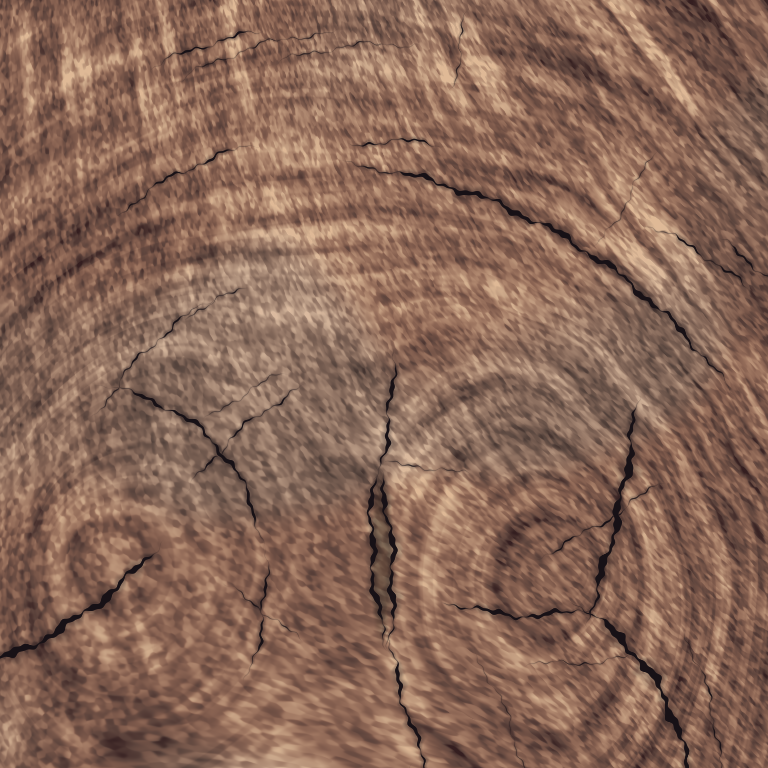
A WebGL 2 fragment shader for this texture:

```glsl
#version 300 es
precision highp float;

uniform vec2 u_resolution;
out vec4 fragColor;

vec2 hash2(vec2 p) {
  vec3 q = fract(p.xyx * vec3(0.1031, 0.1030, 0.0973));
  q += dot(q, q.yzx + 33.33);
  return fract((q.xx + q.yz) * q.zy);
}

// Cellular noise: random cell values blended by distance, 0 to 1
float cells(vec2 p) {
  vec2 base = floor(p), f = p - base;
  float sum = 0.0, total = 0.0001;
  for (int y = -1; y <= 1; y++) {
    for (int x = -1; x <= 1; x++) {
      vec2 offset = vec2(x, y);
      vec2 h = hash2(base + offset + 200.0);
      vec2 d = offset + h - f;
      float weight = exp(-5.0 * dot(d, d));
      sum += weight * fract((h.x + h.y) * 17.0);
      total += weight;
    }
  }
  return sum / total;
}

// Same noise, centred on zero
float grain(vec2 p) {
  return cells(p) - 0.5;
}

float waves(vec2 p) {
  return sin(p.x * 7.0 + 1.3 * sin(p.y * 5.0))
       + 0.5 * sin(p.y * 13.0 + 2.0 * sin(p.x * 9.0))
       + 0.25 * sin(p.x * 31.0 - p.y * 23.0);
}

float smoothMin(float a, float b, float k) {
  float h = max(k - abs(a - b), 0.0) / k;
  return min(a, b) - 0.25 * h * h * k;
}

// Two hearts, enclosed by wide common arches
float ringField(vec2 p) {
  float hearts = smoothMin(length(p - vec2(0.12, 0.27)), length(p - vec2(0.75, 0.25)), 0.15);
  float arch = length(p - vec2(0.44, 0.18));
  return mix(hearts, arch, smoothstep(0.2, 0.7, arch));
}

// Jagged bent split from a to b, tapered at both ends
float crack(vec2 p, vec2 a, vec2 b, float bend, float width, float soft) {
  float len = length(b - a);
  vec2 dir = (b - a) / len, d = p - a;
  float along = dot(d, dir), s = along / len;
  float seed = a.x * 40.0 + a.y * 70.0;
  float jag = 0.003 * sin(along * 67.0 + seed) + 0.0016 * sin(along * 190.0 + seed * 2.0)
            + 0.0009 * sin(along * 430.0 + seed * 3.0);
  float side = abs(dot(d, vec2(-dir.y, dir.x)) - 4.0 * bend * s * (1.0 - s) + jag);
  float taper = smoothstep(0.0, 0.25, s) * (1.0 - smoothstep(0.75, 1.0, s));
  float w = width * taper * (0.75 + 0.35 * sin(along * 95.0 + seed) + 0.2 * sin(along * 260.0));
  float core = 1.0 - smoothstep(max(w - soft, 0.0), w + soft, side);
  float shade = 0.3 * (1.0 - smoothstep(w, w * 4.0 + soft, side));
  return max(core, shade) * clamp(w / soft, 0.0, 1.0);
}

// Thin checks that follow the arches
float hairlines(vec2 p, float soft) {
  float ink = 0.0;
  for (int i = 0; i < 20; i++) {
    vec2 start = hash2(vec2(float(i) * 3.0 + 5.0, 11.0));
    vec2 h = hash2(vec2(float(i) + 40.0, 7.0));
    vec2 radial = normalize(start - vec2(0.45, 0.12));
    vec2 dir = i % 4 == 0 ? -radial : vec2(radial.y, -radial.x);
    float len = mix(0.09, 0.3, h.x);
    float ratio = i % 4 == 0 ? 0.03 : 0.3 * len;
    ink = max(ink, crack(p, start, start + dir * len, ratio * len, mix(0.0006, 0.0016, h.y), soft));
  }
  return ink;
}

// Open splits around the hearts and along the seam
float splits(vec2 p, float soft) {
  vec2 leftFork = vec2(0.345, 0.27), rightFork = vec2(0.76, 0.20);
  vec2 seamTop = vec2(0.49, 0.40), seamFoot = vec2(0.505, 0.15);
  float ink = crack(p, vec2(0.42, 0.79), vec2(0.97, 0.465), 0.075, 0.0034, soft);
  ink = max(ink, crack(p, vec2(0.12, 0.50), leftFork, 0.06, 0.0027, soft));
  ink = max(ink, crack(p, leftFork + vec2(0.0, 0.02), vec2(0.32, 0.11), 0.01, 0.0017, soft));
  ink = max(ink, crack(p, vec2(-0.06, 0.12), vec2(0.215, 0.30), -0.025, 0.0048, soft));
  ink = max(ink, crack(p, vec2(0.83, 0.49), rightFork - vec2(0.0, 0.02), 0.01, 0.0048, soft));
  ink = max(ink, crack(p, vec2(0.57, 0.22), rightFork + vec2(0.02, 0.01), -0.016, 0.0028, soft));
  ink = max(ink, crack(p, rightFork - vec2(0.02, -0.02), vec2(0.90, -0.04), 0.04, 0.0052, soft));
  ink = max(ink, crack(p, vec2(0.512, 0.55), seamTop - vec2(0.0, 0.03), 0.006, 0.0026, soft));
  ink = max(ink, crack(p, seamFoot + vec2(0.0, 0.03), vec2(0.57, -0.03), -0.008, 0.0026, soft));
  for (float side = -1.0; side < 2.0; side += 2.0) {
    ink = max(ink, crack(p, seamTop, seamFoot, side * 0.013, 0.0036, soft));
  }
  return ink;
}

// Tone of the sawn wood: rings, saw marks, fibres and pores
float woodTone(vec2 p) {
  vec2 warped = p + 0.012 * vec2(waves(p), waves(p.yx + 3.0));
  float ring = ringField(warped);
  float across = p.x + (p.y - 0.6) * 0.75 * smoothstep(-0.1, 0.8, p.x) + 0.003 * waves(p * 2.0);
  float patches = 0.42 * grain(warped * vec2(3.0, 4.0) + 9.0);
  float rings = 0.5 * grain(vec2(ring * 48.0, p.x * 5.0)) + 0.3 * grain(vec2(ring * 130.0, p.x * 14.0))
              + 0.07 * sin(ring * 110.0 + 2.0 * waves(p));
  float sawArea = smoothstep(0.25, 0.7, cells(p * 5.0 + 31.0)) * mix(0.55, 1.0, smoothstep(0.3, 0.6, p.y));
  float saw = 0.5 * sawArea * smoothstep(0.5, 0.85, cells(vec2(across * 48.0, p.y * 5.0)));
  float fibres = 0.36 * grain(vec2(across * 120.0, p.y * 14.0));
  float pores = 0.6 * grain(vec2(across * 230.0, p.y * 140.0));
  float seam = (p.x - 0.525) / 0.035;
  float paleSeam = 0.3 * exp(-seam * seam) * (1.0 - smoothstep(0.32, 0.5, p.y));
  vec2 q = p - 0.5;
  return 0.57 + 1.08 * (patches + rings + saw + fibres + pores) + paleSeam - 0.6 * dot(q, q);
}

vec3 woodColour(float tone) {
  float t = clamp(tone, -0.4, 1.2);
  vec3 colour = mix(vec3(0.37, 0.27, 0.24), vec3(0.79, 0.65, 0.53), t);
  return colour - vec3(0.0, 0.14, 0.14) * max(t * (1.0 - t), 0.0);
}

void main() {
  vec2 p = gl_FragCoord.xy / u_resolution;
  float soft = max(0.0012, 0.7 / u_resolution.y);
  vec3 colour = woodColour(woodTone(p));

  // Weathered grey areas
  float grey = dot(colour, vec3(0.35, 0.45, 0.2));
  colour = mix(colour, vec3(grey) * vec3(1.12, 0.98, 0.88), 0.5 * smoothstep(0.5, 0.9, cells(p * 3.5 + 70.0)));

  // Bark inside the seam
  vec2 pocket = (p - vec2(0.497, 0.275)) / vec2(0.015, 0.115);
  colour *= 1.0 - 0.35 * (1.0 - smoothstep(0.6, 1.1, length(pocket)));

  float ink = max(splits(p, soft), hairlines(p, soft));
  colour = mix(colour, vec3(0.09, 0.065, 0.085), ink);
  fragColor = vec4(colour, 1.0);
}
```
